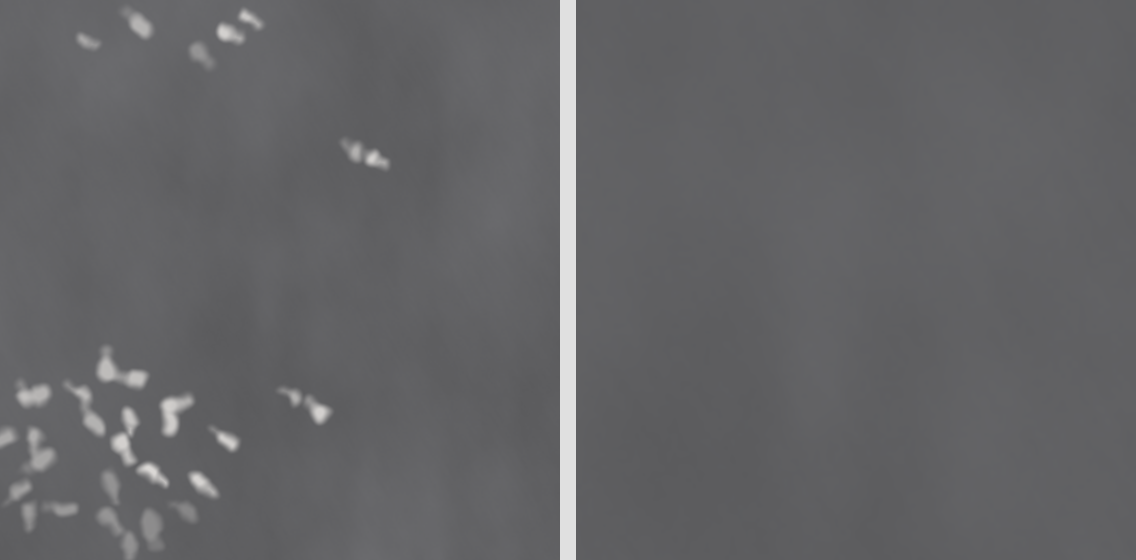
Left: the whole. Right: its middle third, enlarged.
Reproduce this texture procedurally as a Shadertoy shader.

```glsl
// Soft pale flecks clustered on a smoky grey, faintly brushed surface.

const vec3 SLATE_DARK = vec3(0.343, 0.343, 0.350);
const vec3 SLATE_LIGHT = vec3(0.434, 0.435, 0.447);
const vec3 FLECK_WHITE = vec3(0.86, 0.85, 0.84);
const float GOLDEN_ANGLE = 2.39996;
const float EDGE_SOFTNESS = 0.009;

// Sine-free hash: two random values in 0..1
vec2 hash22(vec2 p) {
    vec3 q = fract(vec3(p.xyx) * vec3(0.1031, 0.1030, 0.0973));
    q += dot(q, q.yzx + 33.33);
    return fract((q.xx + q.yz) * q.zy);
}

float valueNoise(vec2 p) {
    vec2 cell = floor(p);
    vec2 f = fract(p);
    f = f * f * (3.0 - 2.0 * f);
    float bottom = mix(hash22(cell).x, hash22(cell + vec2(1, 0)).x, f.x);
    float top = mix(hash22(cell + vec2(0, 1)).x, hash22(cell + vec2(1, 1)).x, f.x);
    return mix(bottom, top, f.y);
}

float fbm(vec2 p) {
    float sum = 0.0;
    float weight = 0.5;
    for (int i = 0; i < 5; i++) {
        sum += weight * valueNoise(p);
        p = mat2(0.8, 0.6, -0.6, 0.8) * p * 2.03 + 17.3;
        weight *= 0.5;
    }
    return sum / 0.97;
}

vec2 direction(float angle) {
    return vec2(cos(angle), sin(angle));
}

// Blurred capsule centred on the origin
float softCapsule(vec2 p, vec2 axis, float halfLength, float radius) {
    float along = clamp(dot(p, axis), -halfLength, halfLength);
    float d = length(p - axis * along) - radius;
    return 1.0 - smoothstep(-EDGE_SOFTNESS, EDGE_SOFTNESS, d);
}

float blend(float a, float b) {
    return 1.0 - (1.0 - a) * (1.0 - b);
}

// One main lobe with a smaller, dimmer companion
float fleck(vec2 p, vec2 id, float strength, float turn) {
    vec2 shape = hash22(id + 3.7);
    vec2 partner = hash22(id + 9.1);
    vec2 axis = direction(-0.6 + (partner.x - 0.5) * turn);
    float radius = mix(0.008, 0.015, shape.x);
    float halfLength = 0.011 * shape.y;
    float main = strength * softCapsule(p, axis, halfLength, radius);
    vec2 offset = axis * (halfLength + radius + 0.010) * (partner.y < 0.5 ? -1.0 : 1.0);
    float side = strength * mix(0.3, 0.9, partner.y)
               * softCapsule(p - offset, axis, 0.004, radius * 0.65);
    return blend(main, side);
}

// Jittered golden spiral of flecks inside an ellipse
float scatter(vec2 p, vec2 centre, vec2 spread, int count, float jitter, float turn, float seed) {
    float cover = 0.0;
    for (int i = 0; i < count; i++) {
        float n = float(i);
        vec2 id = vec2(n * 5.3 + 1.0, seed);
        vec2 spot = centre + spread * sqrt((n + 0.5) / float(count)) * direction(n * GOLDEN_ANGLE);
        spot += (hash22(id) - 0.5) * jitter;
        float strength = mix(0.3, 1.0, fract(n * 0.618 + 0.9));
        cover = blend(cover, fleck(p - spot, id, strength, turn));
    }
    return cover;
}

// Cloudy grey with upright streaks and faint slanted brushing
vec3 surface(vec2 p) {
    float clouds = fbm(p * vec2(4.5, 3.2) + 4.0);
    float streaks = valueNoise(vec2(p.x * 24.0 + fbm(p * 3.0), p.y * 2.5)) - 0.5;
    float brushing = valueNoise(vec2(p.x + p.y * 0.6, p.y - p.x * 0.6) * vec2(130.0, 28.0)) - 0.5;
    float grain = valueNoise(p * 260.0) - 0.5;
    float tone = clouds + streaks * mix(0.06, 0.16, p.x) + brushing * 0.05 + grain * 0.04;
    tone += 0.06 * (p.x - 0.5);
    return mix(SLATE_DARK, SLATE_LIGHT, tone);
}

void mainImage(out vec4 fragColor, in vec2 fragCoord) {
    vec2 p = fragCoord / iResolution.xy;

    // Slight warp makes the fleck outlines uneven
    vec2 warp = vec2(valueNoise(p * 45.0), valueNoise(p * 45.0 + 31.0)) - 0.5;
    vec2 q = p + warp * 0.010;

    // Dense lower-left group, then three sparse ones
    float cover = scatter(q, vec2(0.19, 0.19), vec2(0.21, 0.17), 24, 0.05, 2.6, 11.0);
    cover = blend(cover, scatter(q, vec2(0.34, 0.94), vec2(0.20, 0.04), 5, 0.02, 0.6, 23.0));
    cover = blend(cover, scatter(q, vec2(0.655, 0.715), vec2(0.02, 0.03), 2, 0.01, 0.3, 37.0));
    cover = blend(cover, scatter(q, vec2(0.55, 0.26), vec2(0.04, 0.05), 2, 0.01, 1.6, 53.0));

    fragColor = vec4(mix(surface(p), FLECK_WHITE, cover), 1.0);
}
```
